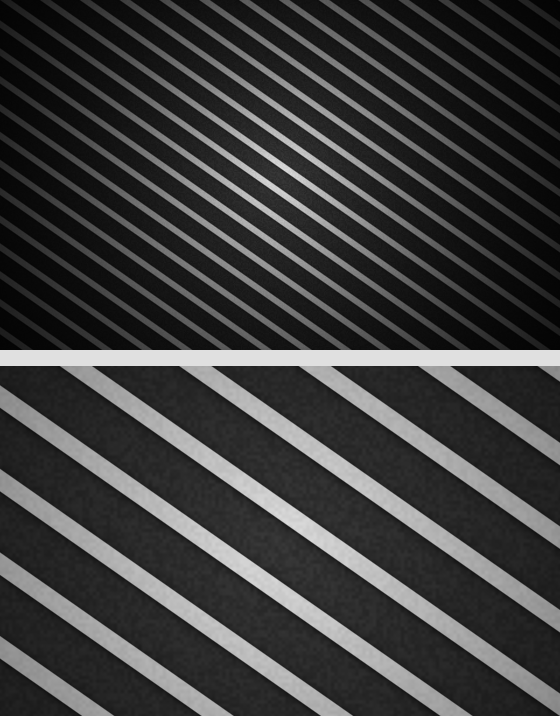
Top, the full canvas; bottom, a detail of the centre.
Write a Shadertoy shader that draws this pattern.

```glsl
// Slanted pale pinstripes on dark grained cloth, lit by a central spotlight.

const vec2 PERIOD = vec2(0.11375, 0.0796); // stripe spacing across and down, in canvas heights
const float PHASE = 0.136;                 // stripe centre within one repeat
const float STRIPE_SHARE = 0.27;           // part of each repeat covered by a stripe
const float STRIPE_TONE = 0.85;
const float CLOTH_TONE = 0.20;
const float GRAIN_SCALE = 300.0;

float hash(vec2 p) {
    vec3 q = fract(vec3(p.xyx) * 0.1031);
    q += dot(q, q.yzx + 33.33);
    return fract((q.x + q.y) * q.z);
}

float valueNoise(vec2 p) {
    vec2 cell = floor(p);
    vec2 f = fract(p);
    f = f * f * (3.0 - 2.0 * f);
    float low = mix(hash(cell), hash(cell + vec2(1.0, 0.0)), f.x);
    float high = mix(hash(cell + vec2(0.0, 1.0)), hash(cell + 1.0), f.x);
    return mix(low, high, f.y);
}

// Signed distance from the nearest stripe centre line, positive above it
float stripeOffset(vec2 p, vec2 period, float phase) {
    float repeats = p.x / period.x - (1.0 - p.y) / period.y;
    float spacing = 1.0 / length(1.0 / period);
    return (fract(repeats - phase + 0.5) - 0.5) * spacing;
}

// Brightness at a distance from the middle of the light
float spotlight(float r) {
    return exp(-1.1 * r - 1.2 * r * r);
}

// Contact shadow just outside a stripe, heavier on its lower side
float edgeShade(float edgeDistance, float offset) {
    float strength = offset < 0.0 ? 0.55 : 0.30;
    return 1.0 - strength * exp(-max(edgeDistance, 0.0) / 0.003);
}

void mainImage(out vec4 fragColor, in vec2 fragCoord) {
    vec2 p = fragCoord / iResolution.y;
    vec2 centre = 0.5 * iResolution.xy / iResolution.y;
    float pixel = 1.0 / iResolution.y;

    // Stripe mask
    float halfWidth = 0.5 * STRIPE_SHARE / length(1.0 / PERIOD);
    float offset = stripeOffset(p, PERIOD, PHASE);
    float edgeDistance = abs(offset) - halfWidth;
    float stripe = 1.0 - smoothstep(-0.8 * pixel, 0.8 * pixel, edgeDistance);

    // Light and fine cloth grain
    float light = spotlight(length(p - centre));
    float grain = valueNoise(p * GRAIN_SCALE) - 0.5;

    // Shade cloth and stripes separately
    float cloth = CLOTH_TONE * pow(light, 1.2) * (1.0 + 0.28 * grain);
    cloth *= edgeShade(edgeDistance, offset);
    float band = STRIPE_TONE * light * (1.0 + 0.07 * grain);

    fragColor = vec4(vec3(mix(cloth, band, stripe)), 1.0);
}
```
